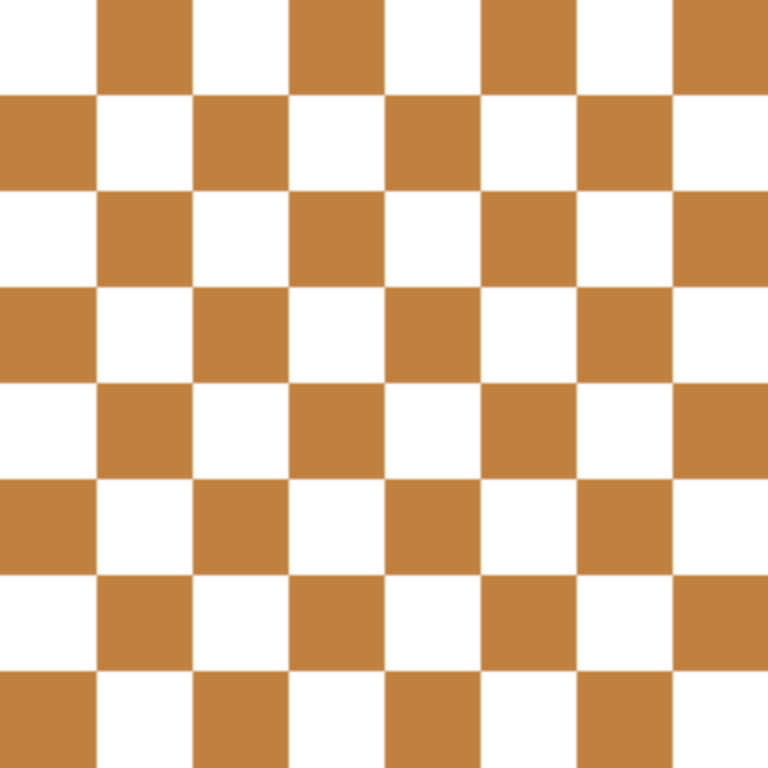
This pattern is drawn by a WebGL 2 fragment shader. Its source:

```glsl
#version 300 es
precision highp float;

uniform vec2 u_resolution;
out vec4 outColor;

const float CELLS = 8.0;            // squares across and down
const float EDGE_SOFTNESS = 0.003;  // half width of the blended edge
const vec2 GRID_SHIFT = vec2(0.001);
const vec3 BROWN = vec3(0.75, 0.50, 0.25);
const vec3 WHITE = vec3(1.0);

// Alternating 0 and 1 bands on each axis, blended at inner grid lines only
vec2 softBands(vec2 uv, vec2 softness) {
    vec2 cell = (uv - GRID_SHIFT) * CELLS;
    vec2 line = clamp(floor(cell + 0.5), 1.0, CELLS - 1.0);
    vec2 blend = smoothstep(-softness * CELLS, softness * CELLS, cell - line);
    return mix(mod(line - 1.0, 2.0), mod(line, 2.0), blend);
}

void main() {
    vec2 uv = gl_FragCoord.xy / u_resolution;
    vec2 softness = max(vec2(EDGE_SOFTNESS), 0.75 / u_resolution);

    // Soft exclusive-or of the two band directions
    vec2 bands = softBands(uv, softness);
    float whiteAmount = bands.x + bands.y - 2.0 * bands.x * bands.y;

    outColor = vec4(mix(BROWN, WHITE, whiteAmount), 1.0);
}
```
